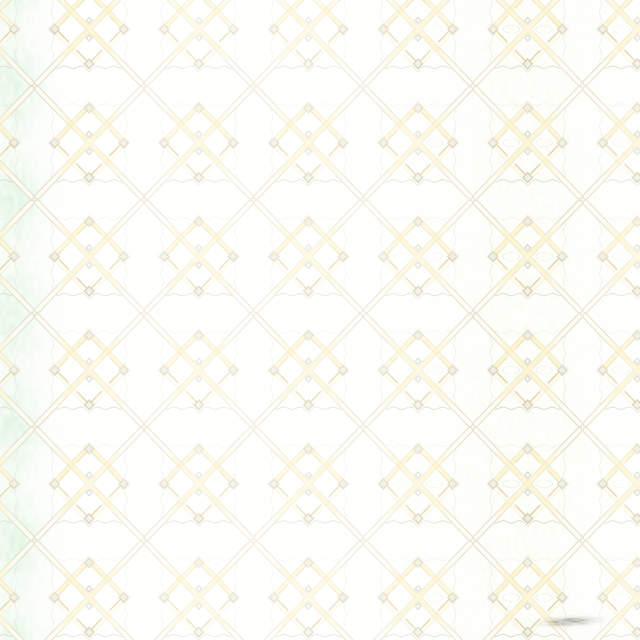
This pattern is drawn by a three.js fragment shader. Its source:

```glsl
varying vec2 vUv;

const vec2 PITCH = vec2(0.1713, 0.1776);
const vec2 FIRST_CENTER = vec2(0.1393, 0.0664);
const float SOFT = 0.010;

const vec3 PAPER = vec3(1.0, 1.0, 0.995);
const vec3 IVORY = vec3(0.99, 0.99, 0.965);
const vec3 CREAM = vec3(0.99, 0.96, 0.82);
const vec3 TAN = vec3(0.86, 0.79, 0.62);
const vec3 GREY = vec3(0.82, 0.82, 0.76);
const vec3 MINT = vec3(0.89, 0.96, 0.89);
const vec3 SMUDGE = vec3(0.48, 0.49, 0.42);

float hash(vec2 p) {
  return fract(sin(dot(p, vec2(127.1, 311.7))) * 43758.5453);
}

float noise(vec2 p) {
  vec2 i = floor(p);
  vec2 f = fract(p);
  f = f * f * (3.0 - 2.0 * f);
  float low = mix(hash(i), hash(i + vec2(1.0, 0.0)), f.x);
  float high = mix(hash(i + vec2(0.0, 1.0)), hash(i + vec2(1.0)), f.x);
  return mix(low, high, f.y);
}

float bump(float x, float center, float width) {
  float d = (x - center) / width;
  return exp(-d * d);
}

float fill(float d) {
  return 1.0 - smoothstep(-SOFT * 0.5, SOFT * 0.5, d);
}

float stroke(float d, float width) {
  return fill(abs(d) - width * 0.5);
}

float between(float x, float lo, float hi) {
  return smoothstep(lo - SOFT, lo + SOFT, x) * (1.0 - smoothstep(hi - SOFT, hi + SOFT, x));
}

float diamond(vec2 p, float radius) {
  return (abs(p.x) + abs(p.y) - radius) * 0.7071;
}

float capsule(vec2 p, vec2 a, vec2 b, float radius) {
  vec2 ab = b - a;
  float t = clamp(dot(p - a, ab) / dot(ab, ab), 0.0, 1.0);
  return length(p - a - ab * t) - radius;
}

// Wavy edge along one side, with a pointed notch in the middle
float scallop(float along, float across) {
  float wave = 0.010 * cos(along * 42.0);
  float notch = 0.030 * max(0.0, 1.0 - along / 0.045);
  return stroke(across - 0.335 - wave - notch, 0.010) * between(along, 0.0, 0.30);
}

vec3 ornament(vec3 color, vec2 p, float ink, float detail) {
  vec2 a = abs(p);
  float lower = smoothstep(0.06, -0.06, p.y);

  // Scalloped border
  float horizontal = scallop(a.x, a.y) * mix(0.22, 0.70, lower);
  float vertical = scallop(a.y, a.x) * 0.30;
  color = mix(color, GREY, max(horizontal, vertical) * ink);

  // Faint leaves beside the crossing
  float leaf = length((a - vec2(0.15, 0.0)) * vec2(1.0, 2.2)) - 0.075;
  color = mix(color, GREY, stroke(leaf, 0.010) * 0.3 * detail);

  // Diamond frame, broad above and broken below
  float frame = diamond(p, 0.325);
  float away = abs(a.x - a.y);
  float gaps = between(away, 0.07, 0.27);
  color = mix(color, CREAM, stroke(frame, 0.045) * mix(1.0, 0.35, lower) * ink);
  color = mix(color, TAN, stroke(frame + 0.018, 0.013) * gaps * mix(0.35, 0.85, lower) * ink);
  color = mix(color, TAN, stroke(frame - 0.022, 0.008) * mix(0.35, 0.15, lower) * ink);

  // Lattice arms, solid inside and outlined outside
  float arm = capsule(a, vec2(0.0), vec2(0.473), 0.023);
  float reach = max(a.x, a.y);
  float inner = 1.0 - smoothstep(0.18, 0.34, reach);
  color = mix(color, mix(PAPER, CREAM, 0.2 + 0.8 * inner), fill(arm) * ink);
  float rim = stroke(arm, 0.011) * mix(0.65, 0.30, inner);
  color = mix(color, mix(GREY, TAN, 0.45), rim * ink);

  // Small studs at the tips and around the crossing
  vec2 tip = a.x > a.y ? vec2(a.x - 0.315, p.y) : vec2(p.x, a.y - 0.305);
  float stud = diamond(tip, 0.042);
  float tipInk = mix(0.55, 0.9, lower) * ink;
  color = mix(color, mix(PAPER, GREY, 0.35), fill(stud) * ink);
  color = mix(color, mix(GREY, TAN, 0.5), stroke(stud, 0.014) * tipInk);
  float bead = diamond(vec2(p.x, a.y - 0.077), 0.026);
  return mix(color, GREY, stroke(bead, 0.014) * 0.75 * ink);
}

void main() {
  vec2 grid = (vUv - FIRST_CENTER) / PITCH + 0.5;
  vec2 cell = floor(grid);
  vec2 p = fract(grid) - 0.5;

  // Uneven fading across the sheet
  float warm = bump(vUv.x, 0.82, 0.18);
  float ink = 0.58 + 0.36 * warm + 0.30 * bump(vUv.x, 0.08, 0.12);
  ink *= 0.90 + 0.16 * hash(cell);
  ink *= 0.80 + 0.35 * noise(vUv * 75.0);

  // Paper tint and green stain at the left
  float grain = noise(vUv * vec2(160.0, 90.0));
  vec3 color = mix(PAPER, IVORY, warm * (0.35 + 0.5 * grain));
  float stain = bump(vUv.x, 0.022, 0.042) * (0.30 + 0.65 * abs(p.y) * 2.0);
  color = mix(color, MINT, stain * (0.45 + 0.75 * grain));

  color = ornament(color, p, clamp(ink, 0.0, 1.0), warm);

  // Dark smear near the lower right
  vec2 smear = (vUv - vec2(0.890, 0.029)) / vec2(0.030, 0.0055);
  smear.y -= 0.25 * smear.x;
  float streaks = noise(vUv * vec2(90.0, 420.0));
  color = mix(color, SMUDGE, exp(-dot(smear, smear)) * (0.35 + 0.65 * streaks));

  gl_FragColor = vec4(color, 1.0);
}
```
